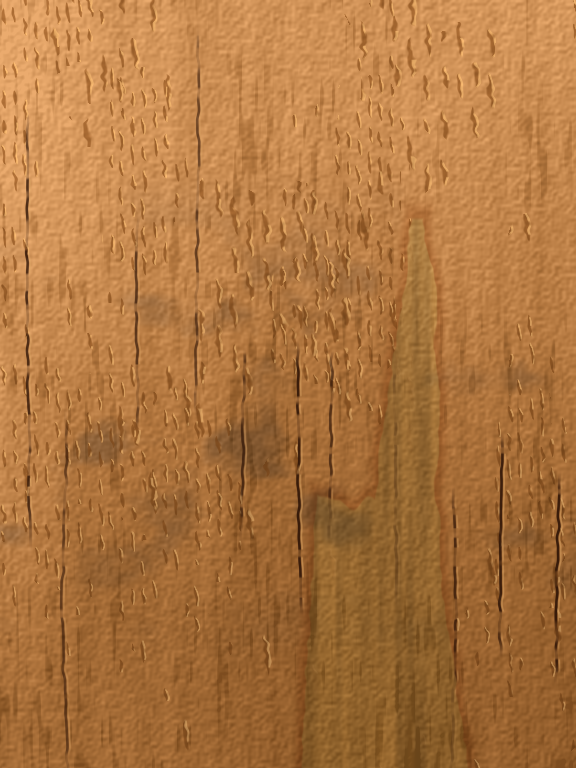
This texture is drawn by a Shadertoy shader. Its source:

```glsl
// Weathered orange-brown wood: fine grain, dark cracks, torn chips and a bare olive patch.

const vec3 DARK_WOOD  = vec3(0.49, 0.30, 0.12);
const vec3 MID_WOOD   = vec3(0.70, 0.465, 0.245);
const vec3 LIGHT_WOOD = vec3(0.92, 0.67, 0.43);
const vec3 CRACK_INK  = vec3(0.17, 0.07, 0.02);
const vec3 CHIP_BROWN = vec3(0.50, 0.28, 0.09);
const vec3 GLINT      = vec3(0.98, 0.74, 0.45);
const vec3 PATCH_TINT = vec3(0.93, 0.99, 0.93);
const vec3 RIM_TINT   = vec3(0.88, 0.80, 0.70);
const float GRIT_SCALE  = 210.0;
const float GRIT_AMOUNT = 0.24;
const float GRAIN_AMOUNT = 0.20;
const float CRACK_WIDTH = 0.0013;
const int CRACK_COUNT = 11;

float hash(vec2 p) {
    vec3 q = fract(vec3(p.xyx) * 0.1031);
    q += dot(q, q.yzx + 33.33);
    return fract((q.x + q.y) * q.z);
}

float noise(vec2 p) {
    vec2 i = floor(p), f = fract(p);
    f = f * f * (3.0 - 2.0 * f);
    return mix(mix(hash(i), hash(i + vec2(1, 0)), f.x),
               mix(hash(i + vec2(0, 1)), hash(i + vec2(1, 1)), f.x), f.y);
}

float fbm(vec2 p) {
    float sum = 0.0, amp = 0.5;
    for (int i = 0; i < 4; i++) {
        sum += amp * noise(p);
        p = p * 2.03 + 17.0;
        amp *= 0.5;
    }
    return sum;
}

// Slanted torn fibres, one per cell: x = dark hollow, y = lit edge
vec2 chips(vec2 p, vec2 cell, float seed) {
    vec2 q = p / cell;
    q.y += hash(vec2(floor(q.x), seed)) * 5.0;
    vec2 id = floor(q), f = fract(q) - 0.5;
    float cluster = noise(p * vec2(10.0, 4.5) + seed);
    float density = smoothstep(0.42, 0.75, cluster) * mix(0.12, 0.85, smoothstep(0.3, 0.8, p.y));
    float present = step(hash(id + seed), density);
    float ragged = noise(p * vec2(90.0, 130.0) + seed) - 0.5;
    float x = f.x + 0.32 * f.y + 0.28 * ragged + 0.2 * (hash(id + seed + 7.0) - 0.5);
    float reach = 0.25 + 0.2 * hash(id + seed + 3.0);
    float width = 0.17 * max(0.0, 1.0 - f.y * f.y / (reach * reach));
    float hollow = 1.0 - smoothstep(width * 0.4, width + 0.06, abs(x));
    float edge = 1.0 - smoothstep(0.03, 0.12, abs(x - width * 0.9));
    float body = smoothstep(0.0, 0.06, width) * present;
    float broken = smoothstep(0.35, 0.6, noise(p * vec2(60.0, 110.0) + seed + 9.0));
    return vec2(hollow, edge * broken) * body;
}

// Broken vertical cracks: x = dark line, y = lit right lip
vec2 cracks(vec2 p) {
    vec2 result = vec2(0);
    for (int i = 0; i < CRACK_COUNT; i++) {
        float k = float(i);
        float x0 = 0.75 * (k + 0.15 + 0.7 * hash(vec2(k, 4.0))) / float(CRACK_COUNT);
        float y0 = mix(0.1, 0.95, hash(vec2(k, 11.0)));
        float reach = mix(0.08, 0.32, hash(vec2(k, 23.0)));
        float wobble = 0.008 * (noise(vec2(p.y * 5.0, k)) - 0.5) + 0.003 * (noise(vec2(p.y * 70.0, k)) - 0.5);
        float d = p.x - x0 - wobble;
        float ends = 1.0 - smoothstep(reach * 0.75, reach, abs(p.y - y0));
        float dashes = smoothstep(0.25, 0.5, noise(vec2(p.y * 75.0, k + 40.0)));
        float strength = ends * mix(0.3, 1.0, dashes) * mix(0.55, 1.0, hash(vec2(k, 31.0)));
        float line = 1.0 - smoothstep(CRACK_WIDTH * 0.6, CRACK_WIDTH * 2.0, abs(d));
        float lip = 1.0 - smoothstep(0.0, 0.002, abs(d - 0.0035));
        result = max(result, vec2(line, lip * dashes * 0.5) * strength);
    }
    return result;
}

// Signed depth inside the bare patch: a tall spire on a jagged-topped slab
float patchDepth(vec2 p) {
    float x = p.x + 0.010 * (noise(p * vec2(14.0, 22.0)) - 0.5) + 0.004 * (noise(p * 80.0) - 0.5);
    float right = 0.567 + 0.045 * pow(1.0 - min(p.y / 0.5, 1.0), 2.0);
    right -= 0.018 * smoothstep(0.62, 0.72, p.y);
    float spireLeft = mix(0.485, 0.536, smoothstep(0.3, 0.75, p.y));
    float spire = min(min(x - spireLeft, right - x), (0.715 - p.y) * 0.5);
    float top = 0.315 + 0.05 * noise(vec2(p.x * 50.0, 2.0));
    float slab = min(min(x - 0.393 - 0.05 * p.y, right - x), (top - p.y) * 0.6);
    return max(spire, slab);
}

void mainImage(out vec4 fragColor, in vec2 fragCoord) {
    vec2 p = fragCoord / iResolution.y;

    // Broad lighting: bright top and left, dim lower right
    float side = (p.x - 0.42) / 0.42;
    float tone = 0.23 + 0.52 * smoothstep(0.05, 1.05, p.y);
    tone += (side < 0.0 ? 0.20 : 0.07 * p.y) * side * side;
    tone += 0.20 * (fbm(p * vec2(7.0, 3.0)) - 0.47);

    // Lengthwise grain and embossed grit
    float warp = p.x + 0.006 * noise(p * vec2(5.0, 3.0));
    float grain = noise(vec2(warp * 45.0, p.y * 2.0)) + noise(vec2(warp * 130.0, p.y * 5.0)) - 1.0;
    tone += GRAIN_AMOUNT * 0.5 * grain;
    vec2 g = p * GRIT_SCALE;
    float grit = noise(g) - noise(g + vec2(0.5, -0.6)) + 0.4 * (noise(g * 0.5 + 5.0) - 0.5);
    tone += GRIT_AMOUNT * grit;
    float pores = smoothstep(0.66, 0.9, noise(vec2(warp * 190.0, p.y * 24.0)));
    tone -= 0.22 * pores * smoothstep(0.35, 0.65, noise(p * vec2(16.0, 6.0) + 3.0));

    tone = clamp(tone, 0.0, 1.0);
    vec3 color = mix(DARK_WOOD, MID_WOOD, min(tone * 2.0, 1.0));
    color = mix(color, LIGHT_WOOD, max(tone * 2.0 - 1.0, 0.0));

    // Grey smudges in the middle band
    float smudge = smoothstep(0.52, 0.75, fbm(p * vec2(9.0, 12.0) + 20.0));
    smudge *= 1.0 - smoothstep(0.1, 0.35, abs(p.y - 0.45));
    color *= mix(vec3(1), vec3(0.78, 0.80, 0.86), smudge);

    // Bare patch with a stained rim
    float depth = patchDepth(p);
    float inside = smoothstep(-0.0015, 0.0015, depth);
    float rim = smoothstep(-0.016, 0.0, depth) * (1.0 - inside);
    color *= mix(vec3(1), RIM_TINT, rim);
    color *= mix(vec3(1), PATCH_TINT * (1.0 + 0.12 * grain), inside);

    // Torn chips and cracks
    vec2 torn = max(chips(p, vec2(0.021, 0.062), 5.0), chips(p + 0.31, vec2(0.014, 0.036), 19.0));
    torn *= 1.0 - 0.85 * inside;
    color = mix(color, CHIP_BROWN * (0.75 + 0.4 * tone), 0.65 * torn.x);
    color = mix(color, GLINT * (0.72 + 0.35 * tone), 0.75 * torn.y);
    vec2 split = cracks(p) * (1.0 - 0.7 * inside);
    color = mix(color, GLINT * 0.9, split.y);
    color = mix(color, CRACK_INK, 0.9 * split.x);

    fragColor = vec4(clamp(color, 0.0, 1.0), 1.0);
}
```
